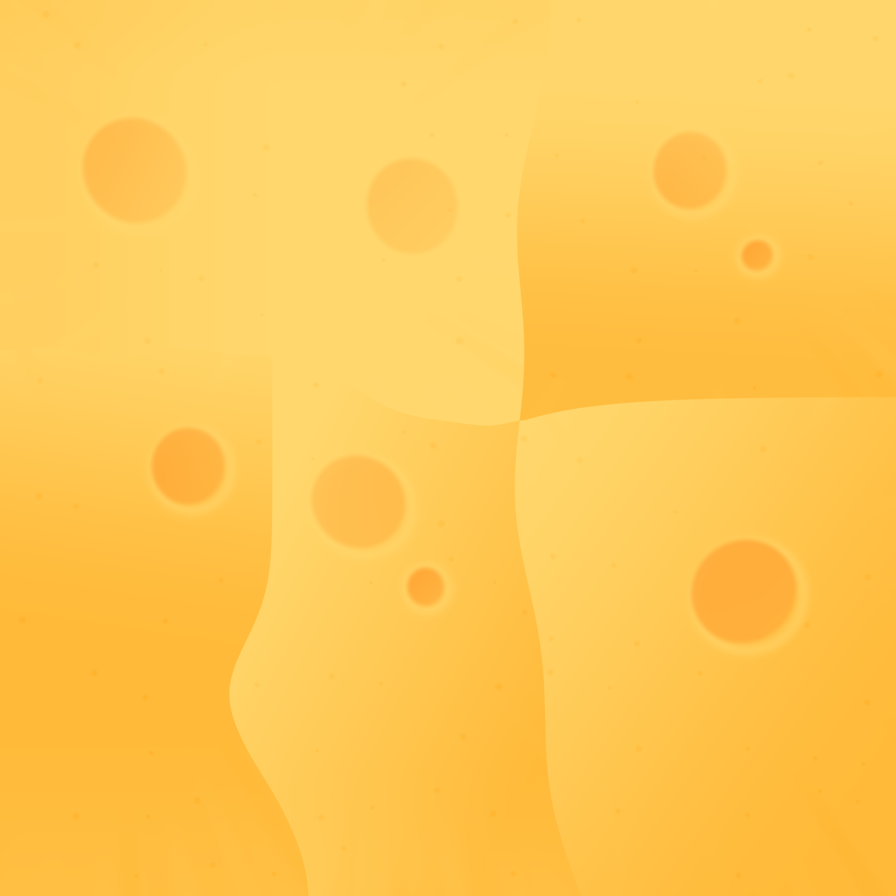
Reproduce this texture procedurally as a WebGL 2 fragment shader.

```glsl
#version 300 es
precision highp float;
// Overlapping slabs of soft yellow cheese with round holes, faint streaks and specks.

uniform vec2 u_resolution;
out vec4 fragColor;

const vec3 LIGHT = vec3(1.0, 0.845, 0.43);
const vec3 DARK = vec3(1.0, 0.73, 0.225);
const vec3 HOLE = vec3(1.0, 0.655, 0.21);
const vec2 JUNCTION = vec2(0.586, 0.531);   // where the slabs meet
const float TAU = 6.2831853;
const float STREAK_COUNT = 72.0;
const float STREAK_TONE = 0.16;
const float SPECK_GRID = 15.0;
const float SPECK_TONE = 0.22;
const float HOLE_RADIUS = 0.049;
const float HOLE_BLUR = 0.0045;
const float RIM_WIDTH = 0.007;

float hash(vec2 p) {
  vec3 q = fract(p.xyx * vec3(0.1031, 0.1030, 0.0973));
  q += dot(q, q.yzx + 33.33);
  return fract((q.x + q.y) * q.z);
}

// Thin wedges fanning outward from a slab centre.
float streaks(vec2 p, vec2 centre) {
  vec2 d = p - centre;
  float a = atan(d.y, d.x) / TAU * STREAK_COUNT;
  float id = floor(a), f = a - id;
  float start = 0.16 + 0.22 * hash(vec2(id + 90.0, centre.x * 50.0));
  float strength = hash(vec2(id + 40.0, centre.y * 70.0)) - 0.5;
  float across = smoothstep(0.0, 0.3, f) * smoothstep(1.0, 0.7, f);
  return STREAK_TONE * strength * across * smoothstep(start, start + 0.12, length(d));
}

// Cellular specks: one small soft dot per chosen cell.
float specks(vec2 p) {
  vec2 g = p * SPECK_GRID, cell = floor(g);
  vec2 offset = 0.2 + 0.6 * vec2(hash(cell + 3.0), hash(cell + 17.0));
  float size = 0.04 + 0.05 * hash(cell + 29.0);
  float dotMask = smoothstep(size, size * 0.3, length(g - cell - offset));
  return dotMask * step(0.55, hash(cell + 41.0)) * SPECK_TONE;
}

float centreSeam(float y) {
  float d = y - 0.58;
  return 0.578 + 0.2 * d * d + 0.007 * sin(19.0 * y + 2.7);
}

float leftSeam(float y) {
  float d = (y - 0.225) / 0.085;
  return 0.304 - 0.048 * exp(-d * d) + 0.04 * smoothstep(0.17, 0.0, y);
}

float crossSeam(float x) {
  float right = JUNCTION.y + 0.026 * (1.0 - exp(-12.0 * max(x - JUNCTION.x, 0.0)));
  float left = 0.523 + 0.085 * smoothstep(0.53, 0.27, x) + 0.004 * sin(x * 40.0);
  return mix(left, right, smoothstep(0.53, JUNCTION.x, x));
}

// Tone runs from 0 (light) to 1 (dark), with its own gradient on each slab.
float slabTone(vec2 p, float aa) {
  float topLeft = 0.03 + 0.24 * smoothstep(0.32, 0.0, p.x) + 0.1 * smoothstep(0.9, 1.0, p.y)
    + streaks(p, vec2(0.3, 0.76));
  float topRight = 0.04 + 0.86 * smoothstep(0.92, 0.58, p.y + 0.05 * (p.x - 0.8))
    + streaks(p, vec2(0.77, 0.8));
  float lowRight = smoothstep(-0.1, 1.05, dot(p - vec2(0.6, 0.55), vec2(1.5, -1.05)))
    + streaks(p, vec2(0.76, 0.34));
  float lowMiddle = clamp(dot(p - vec2(0.36, 0.56), vec2(2.2, -1.15)), 0.03, 1.0)
    - 0.15 * smoothstep(0.15, 0.0, p.y) + streaks(p, vec2(0.43, 0.36));
  float lowLeft = smoothstep(0.72, 0.27, p.y + 0.15 * (p.x - 0.15))
    - 0.16 * smoothstep(0.2, 0.0, p.y) + streaks(p, vec2(0.13, 0.36));

  float rightSide = smoothstep(-aa, aa, p.x - centreSeam(p.y));
  float midSide = smoothstep(-aa, aa, p.x - leftSeam(p.y));
  float upper = smoothstep(-aa, aa, p.y - crossSeam(p.x));
  float top = mix(topLeft, topRight, rightSide);
  float low = mix(mix(lowLeft, lowMiddle, midSide), lowRight, rightSide);
  return mix(low, top, upper);
}

// Soft pit, shaded from its upper left, with a pale rim toward the lower right.
vec3 addHole(vec3 colour, vec2 p, vec2 centre, float radius, float tone) {
  vec2 d = p - centre;
  float wobble = 1.0 + 0.025 * sin(2.0 * atan(d.y, d.x) + centre.x * 23.0);
  float dist = length(d) - radius * wobble;
  float rimDist = length(d - vec2(0.1, -0.1) * radius) - radius * wobble - 0.003;
  float rim = exp(-pow(rimDist / RIM_WIDTH, 2.0));
  colour = mix(colour, LIGHT, 0.5 * rim);
  float shade = 0.5 + 0.35 * dot(d / radius, vec2(-0.7, 0.7));
  float depth = mix(0.3, 0.95, clamp(tone * 1.5, 0.0, 1.0)) * (0.55 + 0.6 * shade);
  return mix(colour, HOLE, min(depth, 0.95) * smoothstep(HOLE_BLUR, -HOLE_BLUR, dist));
}

void main() {
  vec2 p = gl_FragCoord.xy / u_resolution;
  float aa = 0.8 / min(u_resolution.x, u_resolution.y);
  float tone = slabTone(p, aa);
  vec3 colour = mix(LIGHT, DARK, clamp(tone + specks(p), 0.0, 1.25));

  // Two staggered rows of holes, some with a small companion.
  for (int i = 0; i < 6; i++) {
    float col = float(i % 3), row = float(i / 3);
    float zigzag = cos(0.5 * TAU * col);
    vec2 centre = vec2(0.15 + 0.31 * col + 0.06 * zigzag * row,
      0.79 - 0.33 * row + 0.02 * zigzag - 0.14 * row * step(1.5, col));
    float radius = HOLE_RADIUS + 0.009 * cos(TAU * float(i) / 5.0);
    colour = addHole(colour, p, centre, radius, tone);
    if (i > 0 && i % 2 == 0)
      colour = addHole(colour, p, centre + vec2(0.075, -0.095), 0.4 * radius, tone + 0.2);
  }
  fragColor = vec4(colour, 1.0);
}
```
